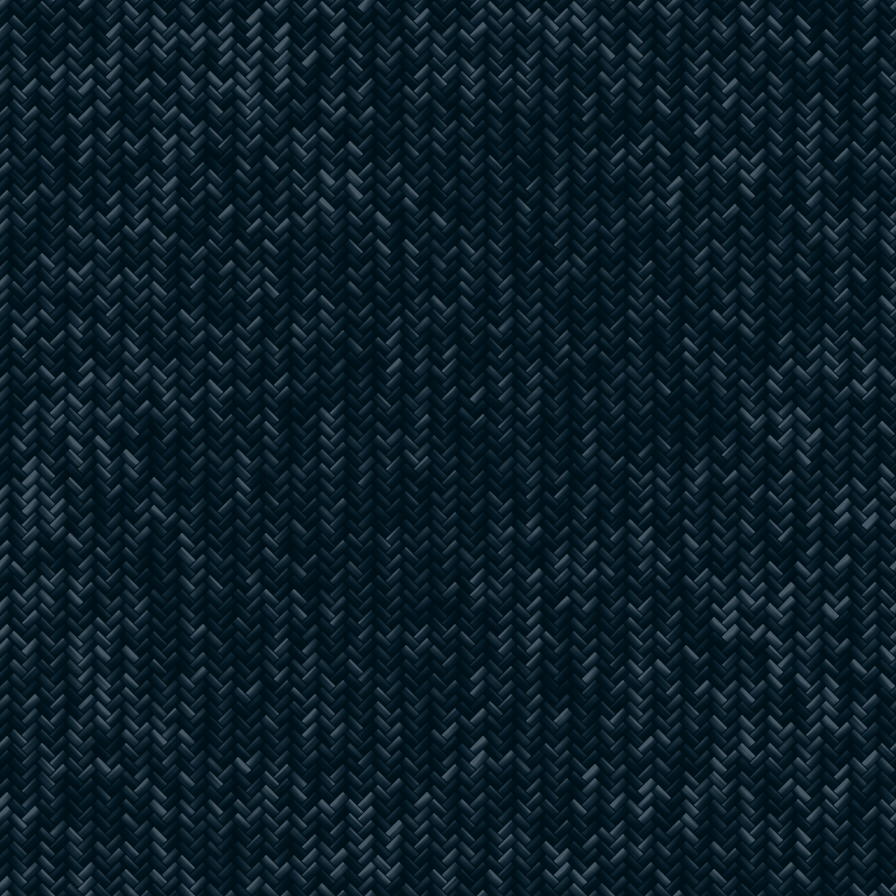
A WebGL 1 fragment shader for this texture:

```glsl
precision highp float;
// Dark navy herringbone weave: short strands meet in zigzag columns.
// Each strand gets its own gloss, fibres and a lit upper edge; wrapping noise
// adds soft patches and diagonal runs of sheen, strongest near the corners.
uniform vec2 u_resolution;

#define REPEATS vec2(32.0, 64.0)  // zigzags across, rows down
#define SEAM 0.12                 // dark gap, in strand widths
#define FIBRES 4.0                // fibres across one strand
#define RIM 0.45                  // strength of the lit upper edge
#define BASE_GLOSS 0.17
#define STRAND_GLOSS 0.92
#define DEEP vec3(0.0, 0.055, 0.08)
#define NAVY vec3(0.012, 0.10, 0.145)
#define SLATE vec3(0.28, 0.34, 0.39)
#define SAMPLES 3                 // antialiasing grid per side

float hash(vec2 p) {
  vec3 q = fract(p.xyx * vec3(0.1031, 0.1030, 0.0973));
  q += dot(q, q.yzx + 33.33);
  return fract((q.x + q.y) * q.z);
}

// Value noise that repeats after `period` cells
float noise(vec2 p, vec2 period, float seed) {
  vec2 i = floor(p), f = fract(p);
  f = f * f * (3.0 - 2.0 * f);
  vec2 lo = mod(i, period) + seed;
  vec2 hi = mod(i + 1.0, period) + seed;
  return mix(mix(hash(lo), hash(vec2(hi.x, lo.y)), f.x),
             mix(hash(vec2(lo.x, hi.y)), hash(hi), f.x), f.y);
}

// Broad sheen at a strand centre; `lean` is +1 for rising, -1 for falling
float sheen(vec2 c, float lean) {
  float patches = noise(c * 5.0, vec2(5.0), 17.0 + lean);
  vec2 diagonal = vec2(c.x + lean * c.y, c.x - lean * c.y) * vec2(3.0, 13.0);
  float runs = noise(diagonal, vec2(3.0, 13.0), 43.0 + lean * 5.0);
  float corner = smoothstep(0.15, 0.65, length(c - 0.5));
  return mix(0.5, 1.35, corner) * (0.35 + 2.2 * patches * runs);
}

// Brightness of the weave at canvas position uv
float weave(vec2 uv) {
  // Strand axes: x rises to the right, y rises to the left
  vec2 g = uv * REPEATS;
  vec2 p = vec2(g.y + 2.0 * g.x, g.y - 2.0 * g.x);
  vec2 cell = floor(p);
  float along = mod(p.x - cell.y, 4.0);
  float across = fract(p.y);
  float lean = 1.0;
  vec2 centre = vec2(floor(p.x - along + 0.5) + 1.0, cell.y + 0.5);
  if (along >= 2.0) {
    along = mod(p.y - cell.x - 1.0, 4.0);
    across = fract(p.x);
    lean = -1.0;
    centre = vec2(cell.x + 0.5, floor(p.y - along + 0.5) + 1.0);
  }

  // Wrapped strand identity
  vec2 id = vec2((centre.x - centre.y) * 0.25, (centre.x + centre.y) * 0.5);
  id = mod(id, REPEATS);
  vec2 key = id * 8.0;
  float gloss = hash(key);
  float tilt = hash(key + 71.3);

  // Strand ramps from a shaded lower side to a lit rim, fading along its length
  float edge = smoothstep(0.0, SEAM, 1.0 - across);
  float ends = smoothstep(0.0, SEAM, along) * smoothstep(0.0, SEAM, 2.0 - along);
  float fade = mix(1.0, 0.3, abs(along * 0.5 - tilt));
  float light = mix(0.08, 1.25, pow(across, 1.3));
  light += RIM * smoothstep(0.6, 0.85, across);
  float fibre = hash(key + 7.0 * floor(across * FIBRES) + 3.1);
  float body = edge * ends * fade * light * mix(0.65, 1.35, fibre);

  float gain = BASE_GLOSS
             + STRAND_GLOSS * gloss * gloss * sheen(id / REPEATS, lean);
  return 0.02 + 1.15 * body * gain;
}

vec3 tone(float b) {
  vec3 shade = mix(DEEP, NAVY, smoothstep(0.0, 0.2, b));
  return mix(shade, SLATE, clamp((b - 0.14) / 0.8, 0.0, 1.0));
}

void main() {
  // Average a small grid of samples to smooth the edges
  vec3 sum = vec3(0.0);
  float n = float(SAMPLES);
  for (int j = 0; j < SAMPLES; j++) {
    for (int i = 0; i < SAMPLES; i++) {
      vec2 offset = (vec2(float(i), float(j)) + 0.5) / n - 0.5;
      sum += tone(weave((gl_FragCoord.xy + offset) / u_resolution));
    }
  }
  gl_FragColor = vec4(sum / (n * n), 1.0);
}
```
